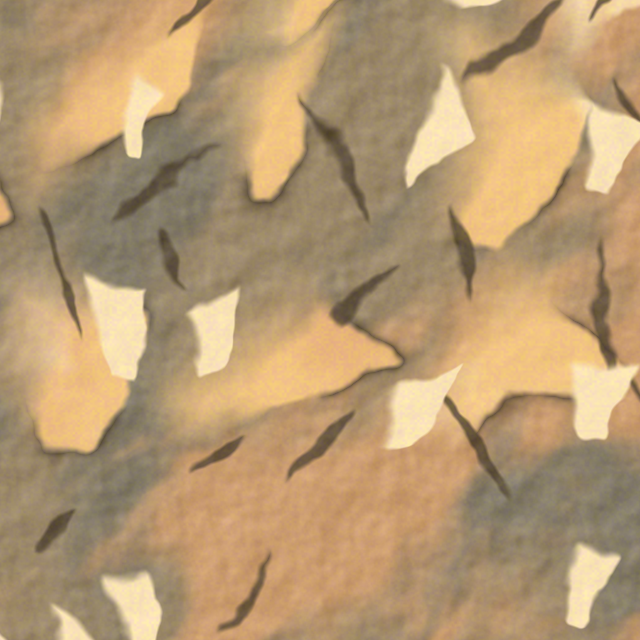
This texture is drawn by a WebGL 2 fragment shader. Its source:

```glsl
#version 300 es
precision highp float;

uniform vec2 u_resolution;
out vec4 outColor;

#define ROCK vec3(0.61, 0.535, 0.415)
#define COOL vec3(0.49, 0.47, 0.405)
#define TAN vec3(0.80, 0.615, 0.435)
#define SAND vec3(0.95, 0.77, 0.51)
#define PALE vec3(0.98, 0.89, 0.71)
#define CRACK vec3(0.32, 0.27, 0.20)
#define SLAB_CELLS 3.2
#define CHIP_CELLS 7.0
#define CRACK_CELLS 4.5
#define WARP 0.12
#define RELIEF 0.22
#define GRAIN 0.07

float hash(vec2 p) {
    return fract(sin(dot(p, vec2(127.1, 311.7))) * 43758.5453);
}

float noise(vec2 p) {
    vec2 i = floor(p), f = fract(p);
    f = f * f * (3.0 - 2.0 * f);
    return mix(mix(hash(i), hash(i + vec2(1, 0)), f.x),
               mix(hash(i + vec2(0, 1)), hash(i + vec2(1, 1)), f.x), f.y);
}

float fbm(vec2 p) {
    float sum = 0.0, amp = 0.5;
    for (int i = 0; i < 5; i++) {
        sum += amp * noise(p);
        p = mat2(1.6, 1.2, -1.2, 1.6) * p + 7.3;
        amp *= 0.5;
    }
    return sum;
}

vec2 rotate(vec2 p, float a) {
    float c = cos(a), s = sin(a);
    return vec2(c * p.x + s * p.y, c * p.y - s * p.x);
}

// Tilted facets, crisp at the lower right and faded at the upper left.
// Returns cover and the dark seam along the crisp side.
vec2 shards(vec2 p, float density, float fade, float seed) {
    vec2 result = vec2(0.0), home = floor(p);
    for (int y = -1; y <= 1; y++)
    for (int x = -1; x <= 1; x++) {
        vec2 id = home + vec2(x, y), key = id + seed;
        if (hash(key) > density) continue;
        vec2 centre = id + 0.25 + 0.5 * vec2(hash(key + 3.1), hash(key + 5.7));
        vec2 d = p - centre;
        vec2 q = rotate(d, mix(0.3, 1.9, hash(key + 8.3)));
        vec2 halfSize = vec2(mix(0.32, 0.62, hash(key + 11.9)),
                             mix(0.13, 0.27, hash(key + 14.2)));
        q.x += q.y * mix(-0.7, 0.7, hash(key + 17.4));
        halfSize.y *= 1.0 + 0.45 * clamp(q.x / halfSize.x, -1.0, 1.0);
        vec2 e = abs(q) - halfSize + 0.04;
        float dist = length(max(e, 0.0)) + min(max(e.x, e.y), 0.0) - 0.04;
        float crisp = smoothstep(-0.15, 0.12, dot(d, vec2(0.8, -0.6)));
        float soft = mix(fade, 0.022, crisp);
        result.x = max(result.x, 1.0 - smoothstep(-soft, soft, dist));
        result.y = max(result.y, crisp * exp(-abs(dist - 0.02) / 0.024));
    }
    return result;
}

// Short tapered fissures, mostly rising to the right
float cracks(vec2 p) {
    float mask = 0.0;
    vec2 home = floor(p);
    for (int y = -1; y <= 1; y++)
    for (int x = -1; x <= 1; x++) {
        vec2 id = home + vec2(x, y), key = id + 41.0;
        if (hash(key) > 0.55) continue;
        vec2 centre = id + 0.25 + 0.5 * vec2(hash(key + 2.3), hash(key + 4.9));
        float angle = hash(key + 6.1) < 0.7 ? 0.8 : 2.0;
        vec2 q = rotate(p - centre, angle + 0.5 * (hash(key + 9.7) - 0.5));
        float along = q.x / mix(0.25, 0.6, hash(key + 12.8));
        float taper = max(1.0 - along * along, 0.0);
        float width = 0.065 * taper * noise(p * 5.0);
        float line = 1.0 - smoothstep(width - 0.015, width + 0.03, abs(q.y));
        mask = max(mask, line * smoothstep(0.0, 0.4, taper));
    }
    return mask;
}

void main() {
    vec2 uv = gl_FragCoord.xy / u_resolution;
    vec2 bend = vec2(fbm(uv * 5.0), fbm(uv * 5.0 + 31.0)) - 0.48;
    vec2 p = uv + WARP * bend;

    // Broad stained bands
    vec2 band = rotate(p, 0.85) * vec2(2.2, 4.5);
    float warm = smoothstep(0.44, 0.62, fbm(band + 3.0));
    float cool = smoothstep(0.46, 0.68, fbm(band * 1.5 + 19.0));
    vec3 color = mix(mix(ROCK, COOL, cool * 0.8), TAN, warm);

    // Sandy slabs and small pale chips
    vec2 slab = shards(p * SLAB_CELLS + 2.0, 0.68, 0.24, 5.0);
    vec2 chip = shards(p * CHIP_CELLS, 0.16, 0.06, 23.0);
    float bleach = smoothstep(0.50, 0.72, fbm(p * 4.0 + 11.0));
    float blush = smoothstep(0.45, 0.7, fbm(p * 3.5 + 47.0));
    vec3 sand = mix(mix(SAND, PALE, bleach), vec3(0.89, 0.67, 0.46), blush * 0.6);
    color = mix(color, sand, slab.x);
    float broken = smoothstep(0.36, 0.62, fbm(uv * 9.0 + 5.0));
    color = mix(color, CRACK, 0.75 * broken * slab.y * (1.0 - 0.7 * slab.x));
    color = mix(color, CRACK, 0.8 * cracks(p * CRACK_CELLS));
    color = mix(color, PALE, chip.x);

    // Raking light over the rough surface, then fine tinted grain
    float light = max(slab.x, chip.x);
    float slope = fbm(uv * 26.0) - fbm(uv * 26.0 + vec2(0.22, -0.22));
    color += RELIEF * slope * mix(1.0, 0.35, light);
    float speck = noise(uv * 260.0) - 0.5;
    color += GRAIN * speck * mix(vec3(0.3, 0.5, -0.9), vec3(0.3, 1.0, -1.4), light);
    outColor = vec4(clamp(color, 0.0, 1.0), 1.0);
}
```
